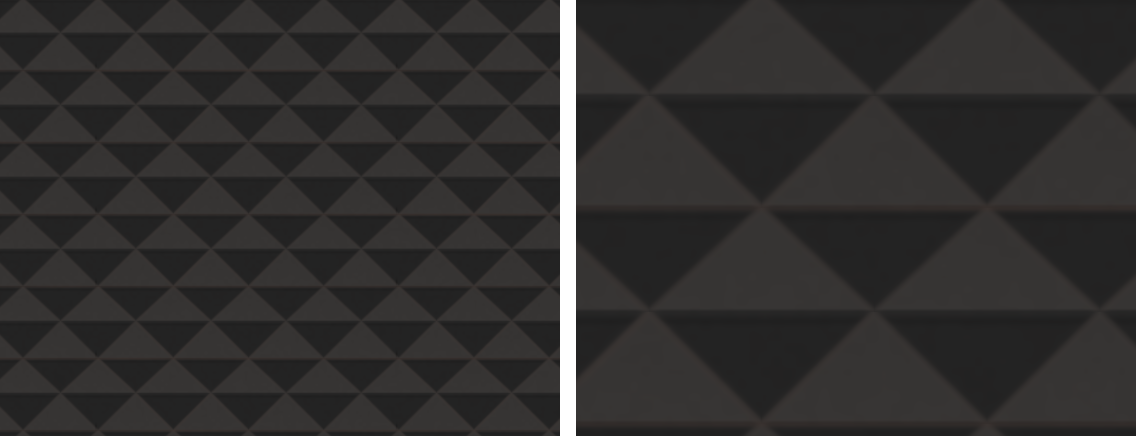
Left: the whole. Right: its middle third, enlarged.
This pattern is drawn by a Shadertoy shader. Its source:

```glsl
// Charcoal studded relief: staggered rows of lit triangles over dark facets.
// Each row pair is folded with fract; signed distances to the triangle slopes
// and row bases give soft facets, worn brown ridges and faint grain.

// Layout, in units of canvas height, measured from the top left
const float COLUMN_WIDTH = 0.1724;
const float PAIR_HEIGHT = 0.1652;
const float UPPER_SHARE = 0.483;      // share of a pair taken by its upper row
const vec2 FIRST_APEX = vec2(0.0527, -0.0033);
const float WEAR_PERIOD = 4.0;        // columns before the wear repeats

// Edges
const float SOFTNESS = 0.0034;
const float RIDGE_WIDTH = 0.0036;
const float BASE_WIDTH = 0.0028;
const float LIT_SPREAD = 0.0008;
const float GRAIN_SCALE = 110.0;
const float GRAIN_AMOUNT = 0.005;

// Colours
const vec3 LIT = vec3(0.212, 0.204, 0.200);
const vec3 DARK = vec3(0.137, 0.136, 0.136);
const vec3 RIDGE = vec3(0.232, 0.209, 0.200);
const vec3 BASE = vec3(0.248, 0.207, 0.192);

float hash(vec2 p) {
    return fract(sin(dot(p, vec2(127.1, 311.7))) * 43758.5453);
}

float noise(vec2 p) {
    vec2 i = floor(p), f = fract(p);
    f = f * f * (3.0 - 2.0 * f);
    return mix(mix(hash(i), hash(i + vec2(1, 0)), f.x),
               mix(hash(i + vec2(0, 1)), hash(i + vec2(1, 1)), f.x), f.y);
}

float glow(float d, float width) {
    return exp(-d * d / (width * width));
}

void mainImage(out vec4 fragColor, in vec2 fragCoord) {
    float pixel = 1.0 / iResolution.y;
    float soft = max(SOFTNESS, 0.8 * pixel);
    vec2 p = vec2(fragCoord.x, iResolution.y - fragCoord.y) * pixel;
    vec2 q = p - FIRST_APEX;

    // Fold into one row: t runs from apex (0) to base (1)
    float pairPos = fract(q.y / PAIR_HEIGHT);
    float lower = step(UPPER_SHARE, pairPos);
    float share = mix(UPPER_SHARE, 1.0 - UPPER_SHARE, lower);
    float rowHeight = share * PAIR_HEIGHT;
    float t = (pairPos - lower * UPPER_SHARE) / share;

    // Fold into one column, lower rows shifted by half a triangle
    float u = q.x / COLUMN_WIDTH - 0.5 * lower;
    float column = floor(u + 0.5);
    float side = u - column;

    // Signed distance to the slopes, positive inside the lit triangle
    float slope = rowHeight / length(vec2(rowHeight, 0.5 * COLUMN_WIDTH));
    float d = (0.5 * t - abs(side)) * COLUMN_WIDTH * slope;
    float toBase = (1.0 - t) * rowHeight;
    float lit = smoothstep(-soft, soft, d + LIT_SPREAD)
              * smoothstep(0.0, soft, toBase);

    // Facets, shaded a little toward the base
    vec3 color = mix(DARK, LIT + 0.006 * (t - 0.6), lit);

    // Slope ridges, worn unevenly from column to column
    float wear = hash(vec2(mod(column, WEAR_PERIOD), lower * 2.0 + step(0.0, side)));
    float ridge = glow(d, max(RIDGE_WIDTH, pixel));
    color = mix(color, RIDGE, ridge * mix(0.3, 0.7, wear));

    // Row bases: a warm line closes each pair, a faint one splits it
    float pairEdge = min(pairPos, 1.0 - pairPos) * PAIR_HEIGHT;
    float splitEdge = (pairPos - UPPER_SHARE) * PAIR_HEIGHT;
    float baseWidth = max(BASE_WIDTH, pixel);
    float patch_ = noise(p * vec2(7.0, 14.0));
    color = mix(color, BASE, glow(pairEdge, baseWidth) * mix(0.35, 0.7, patch_));
    color = mix(color, LIT, glow(splitEdge, baseWidth) * 0.2);

    // Thin shadow just under each base
    color -= 0.012 * glow(t * rowHeight - 0.007, 0.003) * (1.0 - lit) * (1.0 - ridge);

    // Small dark nick above every fourth corner of the pair line
    float corner = floor(q.x / COLUMN_WIDTH + 0.5);
    float nickX = q.x - corner * COLUMN_WIDTH + 0.005;
    float nickY = (1.0 - pairPos) * PAIR_HEIGHT - 0.009;
    float nicked = 1.0 - step(0.5, abs(mod(corner, WEAR_PERIOD) - 1.0));
    color -= 0.03 * nicked * glow(nickX, 0.0022) * glow(nickY, 0.007);

    color += GRAIN_AMOUNT * (noise(p * GRAIN_SCALE) - 0.5);
    fragColor = vec4(color, 1.0);
}
```
